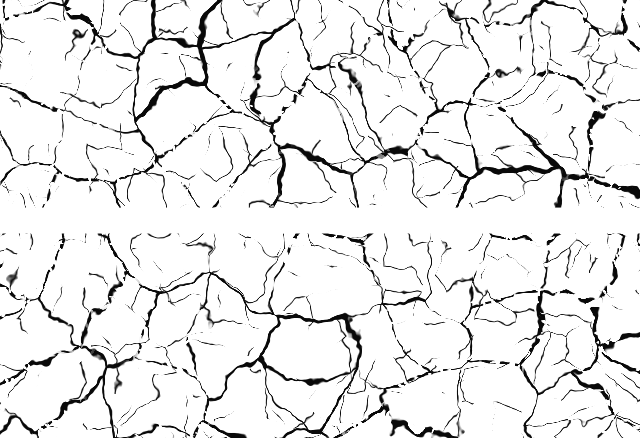
Reproduce this texture procedurally as a WebGL 1 fragment shader.

```glsl
precision highp float;
uniform vec2 u_resolution;

const vec3 PAPER = vec3(1.0);
const vec3 INK = vec3(0.035);
const float CELLS = 6.5;         // main cells per canvas height
const float GAP_BOTTOM = 0.468;  // blank strip between the two bands
const float GAP_TOP = 0.525;

float hash(vec2 p) {
  vec3 q = fract(p.xyx * vec3(0.1031, 0.1030, 0.0973));
  q += dot(q, q.yzx + 33.33);
  return fract((q.x + q.y) * q.z);
}

vec2 hash2(vec2 p) {
  return vec2(hash(p), hash(p + 57.3));
}

float noise(vec2 p) {
  vec2 i = floor(p), f = fract(p);
  f = f * f * (3.0 - 2.0 * f);
  return mix(mix(hash(i), hash(i + vec2(1.0, 0.0)), f.x),
             mix(hash(i + vec2(0.0, 1.0)), hash(i + 1.0), f.x), f.y);
}

vec2 wobble(vec2 p, float frequency, float amount) {
  vec2 q = p * frequency;
  return amount * (vec2(noise(q + 11.7), noise(q + 83.1)) - 0.5);
}

float stroke(float dist, float halfWidth, float blur) {
  return 1.0 - smoothstep(halfWidth - blur, halfWidth + blur, dist);
}

vec2 seed(vec2 id) {
  return id + 0.08 + 0.84 * hash2(id);
}

// Voronoi borders; each one has its own width and may fade out
float crackNet(vec2 p, float slope, float cutoff, float widest, float blur) {
  vec2 base = floor(p), home = base;
  float best = 100.0;
  for (int y = -1; y <= 1; y++) {
    for (int x = -1; x <= 1; x++) {
      vec2 id = base + vec2(float(x), float(y));
      vec2 r = seed(id) - p;
      if (dot(r, r) < best) {
        best = dot(r, r);
        home = id;
      }
    }
  }

  vec2 a = seed(home) - p;
  float swell = noise(p * 1.3 + 5.0);
  float crumble = 0.7 + 0.6 * noise(p * 11.0);
  float ink = 0.0;
  for (int y = -2; y <= 2; y++) {
    for (int x = -2; x <= 2; x++) {
      if (x == 0 && y == 0) continue;
      vec2 id = home + vec2(float(x), float(y));
      vec2 b = seed(id) - p;
      float dist = dot(0.5 * (a + b), normalize(b - a));
      float strength = mix(hash(home + id + 0.5), swell, 0.45) - cutoff;
      float halfWidth = min(slope * strength, widest) * crumble;
      ink = max(ink, stroke(dist, halfWidth, blur));
    }
  }
  return ink;
}

// Short loose cracks, pointed at both ends
float twigs(vec2 p, float widest, float blur) {
  vec2 base = floor(p);
  float ink = 0.0;
  for (int y = -1; y <= 1; y++) {
    for (int x = -1; x <= 1; x++) {
      vec2 id = base + vec2(float(x), float(y));
      float angle = 6.2832 * hash(id + 19.0);
      vec2 dir = vec2(cos(angle), sin(angle));
      float reach = mix(0.1, 0.36, hash(id + 31.0));
      vec2 r = p - id - hash2(id + 7.0);
      float t = clamp(dot(r, dir) / reach, -1.0, 1.0);
      float halfWidth = mix(-blur, widest, 1.0 - abs(t));
      float shown = step(0.4, hash(id + 43.0));
      ink = max(ink, shown * stroke(length(r - dir * t * reach), halfWidth, blur));
    }
  }
  return ink;
}

void main() {
  vec2 uv = gl_FragCoord.xy / u_resolution.y;
  float pixel = 1.0 / u_resolution.y;
  float upper = step(0.5 * (GAP_BOTTOM + GAP_TOP), uv.y);

  // Bent and jagged coordinates, separate for each band
  vec2 p = uv * CELLS + vec2(14.0, 23.0) + upper * vec2(37.0, 51.0);
  p += wobble(p, 1.4, 0.42) + wobble(p, 4.5, 0.13) + wobble(p, 15.0, 0.035);
  float blur = 0.62 * pixel * CELLS;

  // White flecks in patches of the broad cracks
  float fleck = smoothstep(0.6, 0.72, noise(p * 19.0))
              * smoothstep(0.45, 0.62, noise(p * 0.9 + 40.0));

  float ink = crackNet(p, 0.05, 0.11, 0.045, blur) * (1.0 - fleck);
  ink = max(ink, crackNet(p * 2.1 + 9.0, 0.3, 0.56, 0.016, blur * 2.1));
  ink = max(ink, twigs(p * 1.6 + 3.0, 0.014, blur * 1.6));

  float strip = smoothstep(GAP_BOTTOM - pixel, GAP_BOTTOM, uv.y)
              * (1.0 - smoothstep(GAP_TOP, GAP_TOP + pixel, uv.y));
  gl_FragColor = vec4(mix(PAPER, INK, ink * (1.0 - strip)), 1.0);
}
```
